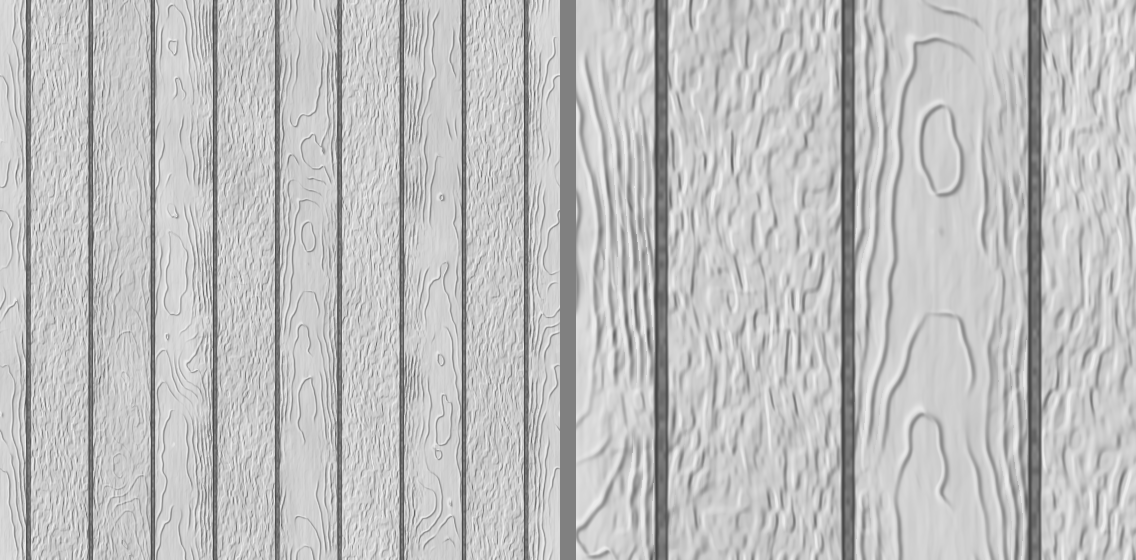
Left, the full canvas; right, a detail of the centre.
Reproduce this texture procedurally as a WebGL 1 fragment shader.

```glsl
precision highp float;
// Pale grey vertical wooden boards with dark grooves between them.
// Rough boards are embossed lattice noise; figured boards add contour lines of a bowed
// ring field with a knot. All vertical frequencies are whole, so the tile wraps.

uniform vec2 u_resolution;

const float TAU = 6.2831853;
const float BOARDS = 9.0;
const float FIRST_GROOVE = 0.0508;    // canvas x of the first groove centre
const float GROOVE_HALF = 0.0039;
const float EDGE_SOFT = 0.0011;
const float RINGS = 7.0;              // growth rings down one board
const float RING_BOW = 18.0;          // how steeply rings turn along the board sides
const float LIP_WIDTH = 0.0017;
const vec2 DASHES = vec2(28.0, 84.0); // rough grain cells per board and per canvas height
const vec2 LIGHT_STEP = vec2(-0.0016, 0.0011);
const float SHADOW_GAIN = 0.40;
const float SHINE_GAIN = 0.20;
const vec3 WOOD = vec3(0.80);
const vec3 GROOVE_FLOOR = vec3(0.46);
const vec3 GROOVE_SHADOW = vec3(0.27);

float hash(vec2 cell, float seed) {
  return fract(sin(dot(cell, vec2(12.99, 78.23)) + seed * 37.72) * 43758.5);
}

// Value noise that wraps after the given number of rows
float noise(vec2 p, float rows, float seed) {
  vec2 cell = floor(p);
  vec2 f = smoothstep(0.0, 1.0, p - cell);
  float y0 = mod(cell.y, rows);
  float y1 = mod(cell.y + 1.0, rows);
  float low = mix(hash(vec2(cell.x, y0), seed), hash(vec2(cell.x + 1.0, y0), seed), f.x);
  float high = mix(hash(vec2(cell.x, y1), seed), hash(vec2(cell.x + 1.0, y1), seed), f.x);
  return mix(low, high, f.y);
}

float grainNoise(vec2 uv, vec2 count, float seed) {
  return noise(uv * count, count.y, seed);
}

// Layered sines that bend the grain
float sway(vec2 uv, float seed) {
  return sin(TAU * 3.0 * uv.y + 4.0 * uv.x + seed * 2.4)
       + 0.5 * sin(TAU * 7.0 * uv.y - 7.0 * uv.x + seed * 5.1)
       + 0.25 * sin(TAU * 17.0 * uv.y + 11.0 * uv.x + seed * 1.7);
}

float heartwood(float board) {
  return 0.5 + 0.15 * sin(board * 2.4);
}

// Whole values of this field are the ring lines
float ringField(vec2 uv, float board) {
  float across = uv.x - heartwood(board);
  float knotY = fract(0.72 + (board - 4.0) * 0.185);
  vec2 toKnot = vec2(uv.x - 0.5, fract(uv.y - knotY + 0.5) - 0.5) / vec2(0.25, 0.06);
  return RINGS * uv.y + RING_BOW * across * across + 0.4 * sway(uv, board)
       + 3.5 * exp(-dot(toKnot, toKnot))
       + 0.2 * grainNoise(uv, vec2(12.0, 70.0), board + 20.0);
}

float dashHeight(vec2 uv, float board) {
  uv.x += 0.035 * sway(uv, board + 3.0);
  float dash = smoothstep(0.25, 0.75, grainNoise(uv, DASHES, board));
  return 0.75 * dash + 0.35 * grainNoise(uv, DASHES * vec2(1.7, 2.0), board + 40.0);
}

// Dark lip with a bright rim on its lit side
float ringRelief(vec2 uv, float board) {
  const float STEP = 0.001;
  float q = ringField(uv, board);
  vec2 slope = vec2(ringField(uv + vec2(STEP * BOARDS, 0.0), board) - q,
                    ringField(uv + vec2(0.0, STEP), board) - q) / STEP;
  float steepness = max(length(slope), 4.0);
  float dist = (fract(q + 0.5) - 0.5) / steepness;
  float facing = dot(slope / steepness, normalize(LIGHT_STEP));
  float dark = dist / LIP_WIDTH;
  float rim = (dist - 0.0032 * facing) / LIP_WIDTH;
  float wear = smoothstep(0.2, 0.6, grainNoise(uv, vec2(5.0, 26.0), board + 60.0));
  return (0.5 * exp(-rim * rim) - 0.75 * exp(-dark * dark)) * wear;
}

void main() {
  vec2 p = gl_FragCoord.xy / u_resolution;
  float along = (p.x - FIRST_GROOVE) * BOARDS;
  float board = mod(floor(along), BOARDS);
  vec2 uv = vec2(fract(along), p.y);

  // Even boards are figured, except the first; the second is half so
  float figured = (1.0 - mod(board, 2.0)) * step(0.5, board);
  figured += 0.5 * (1.0 - step(0.5, abs(board - 1.0)));
  float offHeart = abs(uv.x - heartwood(board)) + 0.06 * sway(uv, board + 7.0);
  float smoothWood = figured * (1.0 - smoothstep(0.18, 0.5, offHeart));

  // Embossed surface
  vec2 litUv = uv + LIGHT_STEP * vec2(BOARDS, 1.0);
  float dashes = dashHeight(uv, board) - dashHeight(litUv, board);
  float relief = dashes * mix(1.0, 0.12, smoothWood) * mix(1.0, 0.75, figured);
  relief += ringRelief(uv, board) * mix(0.15, 0.9, figured);
  float shade = relief * (relief < 0.0 ? SHADOW_GAIN : SHINE_GAIN);

  // Fine fibres, slow mottling and board tone
  shade += 0.05 * (grainNoise(uv, vec2(42.0, 34.0), board + 80.0) - 0.5);
  shade += 0.04 * (grainNoise(uv, vec2(2.0, 9.0), board + 90.0) - 0.5);
  shade += 0.012 * sin(board * 4.1) + 0.015 * smoothWood;
  vec3 color = clamp(WOOD + shade, 0.3, 0.92);

  // Groove with shadowed walls and a speckled floor
  float grooveId = mod(floor(along + 0.5), BOARDS);
  float offset = (fract(along + 0.5) - 0.5) / BOARDS;
  float ragged = 0.0007 * (noise(vec2(0.5, p.y * 90.0), 90.0, grooveId + 100.0) - 0.5);
  float speckle = noise(vec2(offset * 400.0, p.y * 220.0), 220.0, grooveId + 120.0);
  float wall = smoothstep(0.0012, 0.0034, abs(offset - 0.0004));
  vec3 groove = mix(GROOVE_FLOOR + 0.14 * (speckle - 0.5), GROOVE_SHADOW, wall);
  float inside = 1.0 - smoothstep(-EDGE_SOFT, EDGE_SOFT, abs(offset) - GROOVE_HALF - ragged);
  gl_FragColor = vec4(mix(color, groove, inside), 1.0);
}
```
